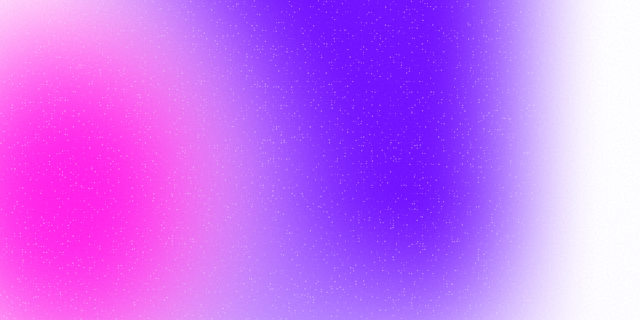
A Shadertoy shader for this background:

```glsl
// A soft mesh gradient: a magenta glow and a tilted violet band melt into white.
// Blurred fields are layered over a pale base with a faint lilac haze, then
// covered with fine gradient-noise grain and scattered pale specks.

// Colours
const vec3 PAPER = vec3(0.992, 0.988, 1.0);
const vec3 LILAC = vec3(0.70, 0.50, 1.0);
const vec3 VIOLET = vec3(0.45, 0.08, 1.0);
const vec3 MAGENTA = vec3(1.0, 0.14, 0.91);
const vec3 SPECK = vec3(0.95, 0.86, 1.0);

// Layout, in canvas heights from the lower left
const vec2 PINK_CENTER = vec2(0.22, 0.39);
const vec2 PINK_RADIUS = vec2(0.46, 0.55);
const float PINK_FALLOFF = 1.3;
const vec2 HAZE_CENTER = vec2(0.85, 0.0);
const vec2 HAZE_RADIUS = vec2(0.48, 0.36);
const float HAZE_STRENGTH = 0.55;
const float BAND_LEFT = 0.85;       // left edge at the floor
const float BAND_LEAN = 0.30;       // leftward bend toward the top
const float BAND_LEFT_BLUR = 0.46;
const float BAND_RIGHT = 1.58;
const float BAND_RIGHT_BLUR = 0.30;
const float BAND_FLOOR = 0.01;
const float BAND_FLOOR_BLUR = 0.41;

// Texture
const float GRAIN_SCALE = 140.0;
const float GRAIN_STRENGTH = 0.025;
const float SPECK_ROWS = 120.0;
const float SPECK_DENSITY = 0.22;
const float SPECK_STRENGTH = 0.42;

vec2 hash2(vec2 p) {
    vec3 q = fract(p.xyx * vec3(0.1031, 0.1030, 0.0973));
    q += dot(q, q.yzx + 33.33);
    return fract((q.xx + q.yz) * q.zy);
}

float gradientDot(vec2 cell, vec2 offset, vec2 local) {
    return dot(hash2(cell + offset) * 2.0 - 1.0, local - offset);
}

float gradientNoise(vec2 p) {
    vec2 cell = floor(p), f = fract(p);
    vec2 u = f * f * f * (f * (f * 6.0 - 15.0) + 10.0);
    float low = mix(gradientDot(cell, vec2(0, 0), f),
                    gradientDot(cell, vec2(1, 0), f), u.x);
    float high = mix(gradientDot(cell, vec2(0, 1), f),
                     gradientDot(cell, vec2(1, 1), f), u.x);
    return mix(low, high, u.y);
}

float softEdge(float center, float blur, float x) {
    return smoothstep(center - blur, center + blur, x);
}

float glow(vec2 p, vec2 center, vec2 radius, float falloff) {
    vec2 d = (p - center) / radius;
    return exp(-pow(dot(d, d), falloff));
}

// Band with a curved left side, a steep right side and a fading floor
float violetBand(vec2 p) {
    float left = softEdge(BAND_LEFT - BAND_LEAN * p.y * p.y, BAND_LEFT_BLUR, p.x);
    float right = 1.0 - softEdge(BAND_RIGHT + 0.03 * p.y, BAND_RIGHT_BLUR, p.x);
    return left * right * softEdge(BAND_FLOOR, BAND_FLOOR_BLUR, p.y);
}

// One dot per occupied cell, kept away from the cell border
float specks(vec2 p, float pixel) {
    vec2 grid = p * SPECK_ROWS;
    vec2 cell = floor(grid);
    vec2 pick = hash2(cell + 71.0);
    vec2 center = 0.3 + 0.4 * hash2(cell + 13.0);
    float radius = mix(0.12, 0.28, pick.y);
    float blur = 0.6 * pixel * SPECK_ROWS;
    float dist = length(fract(grid) - center);
    float dot_ = 1.0 - smoothstep(radius - blur, radius + blur, dist);
    return dot_ * step(pick.x, SPECK_DENSITY) * mix(0.3, 1.0, pick.y);
}

void mainImage(out vec4 fragColor, in vec2 fragCoord) {
    float pixel = 1.0 / iResolution.y;
    vec2 p = fragCoord * pixel;

    // Blurred colour fields
    float haze = HAZE_STRENGTH * glow(p, HAZE_CENTER, HAZE_RADIUS, 1.0);
    vec3 color = mix(PAPER, LILAC, haze);
    color = mix(color, VIOLET, violetBand(p));
    color = mix(color, MAGENTA, glow(p, PINK_CENTER, PINK_RADIUS, PINK_FALLOFF));

    // Grain and specks
    color += GRAIN_STRENGTH * gradientNoise(p * GRAIN_SCALE);
    color = mix(color, max(color, SPECK), SPECK_STRENGTH * specks(p, pixel));

    fragColor = vec4(clamp(color, 0.0, 1.0), 1.0);
}
```
